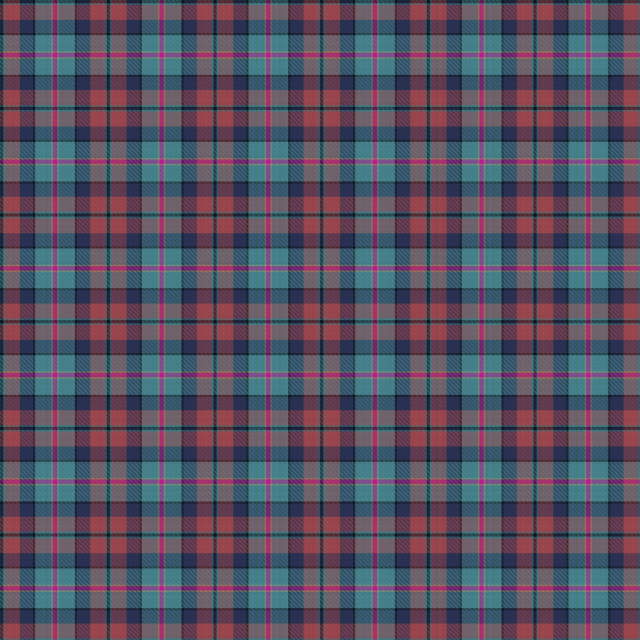
Give the GLSL for this pattern, as a Shadertoy shader.

```glsl
const float REPEATS = 6.0;
const float SETT = 128.0;         // thread units in one mirrored repeat
const float TWILLS = 24.0;        // diagonal ribs in one repeat
const float TAU = 6.2831853;

const vec3 BLACK = vec3(0.05, 0.08, 0.11);
const vec3 TEAL = vec3(0.27, 0.50, 0.54);
const vec3 RED = vec3(0.60, 0.27, 0.30);
const vec3 NAVY = vec3(0.16, 0.19, 0.32);
const vec3 STRAW = vec3(0.54, 0.60, 0.42);
const vec3 MAGENTA = vec3(0.72, 0.11, 0.56);

float hashSlope(float cell, float seed) {
    return fract(sin(cell * 127.1 + seed * 311.7) * 43758.5) * 2.0 - 1.0;
}

// One-dimensional gradient noise that wraps after a whole number of cells
float wrappedNoise(float x, float period, float seed) {
    float cell = floor(x);
    float f = x - cell;
    float a = hashSlope(mod(cell, period), seed) * f;
    float b = hashSlope(mod(cell + 1.0, period), seed) * (f - 1.0);
    return mix(a, b, f * f * f * (f * (f * 6.0 - 15.0) + 10.0));
}

vec3 startStripe(vec3 previous, vec3 next, float d, float edge, float blur) {
    return mix(previous, next, smoothstep(edge - blur, edge + blur, d));
}

// Half sett, from the black pivot (d = 0) to the magenta pivot (d = 64)
vec3 settColor(float d, float blur) {
    vec3 c = BLACK;
    c = startStripe(c, TEAL * 0.9, d, 1.9, blur);
    c = startStripe(c, RED, d, 3.9, blur);
    c = startStripe(c, NAVY, d, 21.8, blur);
    c = startStripe(c, BLACK, d, 37.6, blur);
    c = startStripe(c, TEAL, d, 40.2, blur);
    c = startStripe(c, STRAW, d, 59.6, blur);
    return startStripe(c, MAGENTA, d, 61.4, blur);
}

// Mirrored distance from the nearest black pivot
float pivotDistance(float repeatPos) {
    return abs(fract(repeatPos + 0.5) - 0.5) * SETT;
}

vec3 threadColor(float repeatPos, float pixel, float seed) {
    float blur = max(0.7, 0.7 * pixel * SETT);
    float cells = REPEATS * 32.0;
    float tone = 1.0 + 0.12 * wrappedNoise(repeatPos * 32.0, cells, seed);
    return settColor(pivotDistance(repeatPos), blur) * tone;
}

void mainImage(out vec4 fragColor, in vec2 fragCoord) {
    vec2 pivotOffset = vec2(-2.0, 2.0) / SETT;
    vec2 p = fragCoord / iResolution.xy * REPEATS + pivotOffset;
    vec2 pixel = REPEATS / iResolution.xy;

    vec3 warp = threadColor(p.x, pixel.x, 1.0);
    vec3 weft = threadColor(p.y, pixel.y, 2.0);

    // Diagonal twill, fading out where its ribs become too fine to draw
    float ribPixels = 1.0 / (TWILLS * max(pixel.x, pixel.y));
    float visible = smoothstep(1.8, 3.5, ribPixels);
    float twill = sin(TAU * TWILLS * (p.x + p.y)) * visible;
    vec3 cloth = mix(warp, weft, 0.5 + 0.13 * twill);
    cloth *= 1.0 + 0.025 * twill;

    fragColor = vec4(clamp(cloth, 0.0, 1.0), 1.0);
}
```
